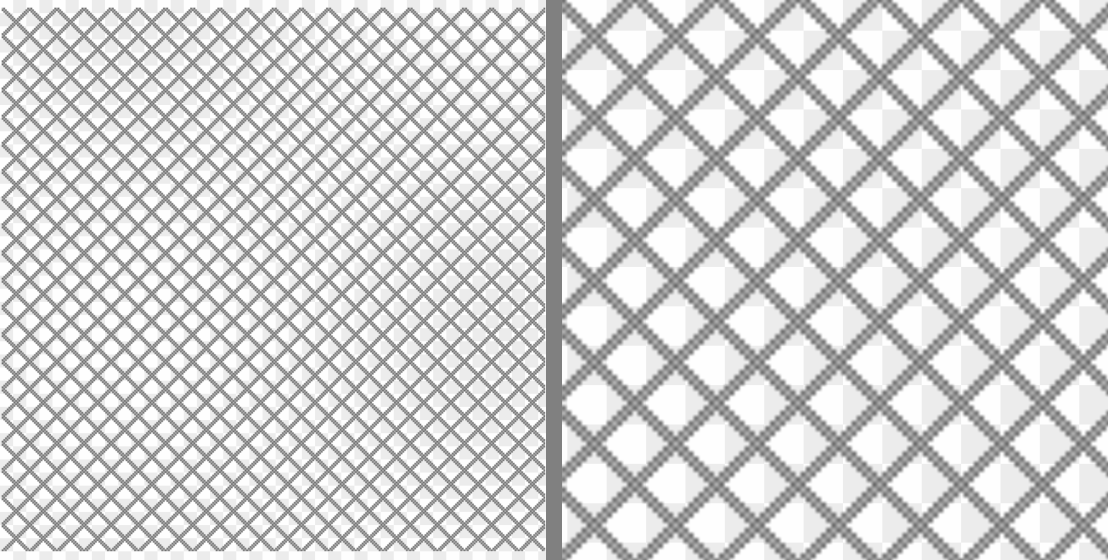
Left, the full canvas; right, a detail of the centre.
Write a WebGL 1 fragment shader that draws this pattern.

```glsl
precision highp float;
// A diagonal wire mesh of 20 by 20 diamonds over a pale checkerboard.
// The wires are stair-stepped: a coarse grid of dots is evaluated by formula
// and blended smoothly, with a light core between two dark beaded edges.

uniform vec2 u_resolution;

// Lengths are fractions of the canvas height, measured from the top left.
const float CHECKER_CELL = 0.02344;
const vec2 MESH_ORIGIN = vec2(0.0030, 0.0137);
const float MESH_SIDE = 0.9705;
const float REPEATS = 20.0;
const float DOTS_PER_REPEAT = 16.0;

const vec3 CHECKER_LIGHT = vec3(0.995);
const vec3 CHECKER_DARK = vec3(0.927);
const float WIRE_CORE = 0.68;
const float WIRE_EDGE = 0.46;

// Smooth square wave: +1 on even unit cells, -1 on odd ones.
float squareWave(float x, float blur) {
  float d = 0.5 - abs(mod(x + 0.5, 2.0) - 1.0);
  return clamp(2.0 * d / blur, -1.0, 1.0);
}

vec3 checkerboard(vec2 p, float cell, float pixel) {
  vec2 c = p / cell;
  float blur = pixel / cell;
  float parity = squareWave(c.x, blur) * squareWave(c.y, blur);
  return mix(CHECKER_DARK, CHECKER_LIGHT, 0.5 + 0.5 * parity);
}

// Distance from x to the nearest multiple of period.
float distanceToMultiple(float x, float period) {
  return abs(mod(x + 0.5 * period, period) - 0.5 * period);
}

// Layered sines give each dot a faint tonal difference.
float wear(vec2 dot2) {
  return 0.6 * sin(dot2.x * 1.7 + dot2.y * 0.9)
       + 0.4 * sin(dot2.x * 0.37 - dot2.y * 2.3);
}

// One dot of the mesh: x is grey times coverage, y is coverage.
vec2 meshDot(vec2 id, float period, float count) {
  vec2 inside = step(vec2(-0.5), id) * step(id, vec2(count - 0.5));
  float falling = distanceToMultiple(id.x - id.y, period);
  float rising = distanceToMultiple(id.x + id.y, period);
  float steps = min(falling, rising);
  float coverage = inside.x * inside.y * (1.0 - step(1.5, steps));
  float grey = mix(WIRE_CORE, WIRE_EDGE, step(0.5, steps));
  // The four neighbours of a crossing form a dark ring.
  float ring = step(0.5, steps) * (1.0 - step(1.5, max(falling, rising)));
  grey += 0.02 * wear(id) - 0.03 * ring;
  return vec2(grey, 1.0) * coverage;
}

// Blend the four dots around a point on the dot grid.
vec2 wireMesh(vec2 grid, float period, float count) {
  vec2 base = floor(grid);
  vec2 t = smoothstep(0.0, 1.0, grid - base);
  vec2 sum = vec2(0.0);
  for (int j = 0; j < 2; j++) {
    for (int i = 0; i < 2; i++) {
      vec2 corner = vec2(float(i), float(j));
      vec2 weight = mix(1.0 - t, t, corner);
      sum += weight.x * weight.y * meshDot(base + corner, period, count);
    }
  }
  return sum;
}

void main() {
  float pixel = 1.0 / u_resolution.y;
  vec2 p = gl_FragCoord.xy * pixel;
  p.y = 1.0 - p.y;

  vec3 color = checkerboard(p, CHECKER_CELL, pixel);

  // Wires over the background, using coverage as opacity.
  float count = REPEATS * DOTS_PER_REPEAT;
  vec2 grid = (p - MESH_ORIGIN) * count / MESH_SIDE - 0.5;
  vec2 wire = wireMesh(grid, DOTS_PER_REPEAT, count);
  color = color * (1.0 - wire.y) + vec3(wire.x);

  gl_FragColor = vec4(color, 1.0);
}
```
